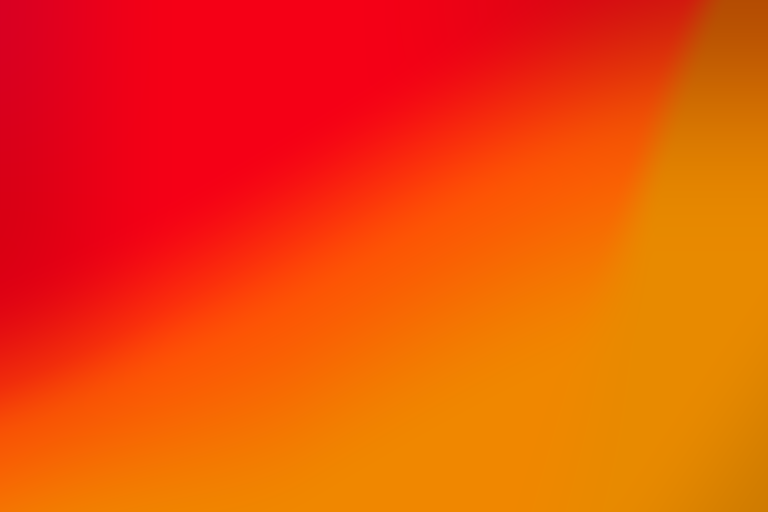
A Shadertoy shader for this background:

```glsl
// Soft ramp from red through vermilion to orange, d = depth below the boundary
vec3 warmRamp(float d) {
    vec3 red = vec3(0.96, 0.0, 0.085);
    vec3 vermilion = vec3(1.0, 0.30, 0.02);
    vec3 orange = vec3(0.94, 0.53, 0.0);
    vec3 color = mix(red, vermilion, smoothstep(-0.22, 0.16, d));
    return mix(color, orange, smoothstep(0.0, 0.57, d));
}

// Amber sheet, darkening toward the top and the lower right corner
vec3 amberSheet(vec2 uv) {
    vec3 amber = mix(vec3(0.91, 0.54, 0.0), vec3(0.70, 0.29, 0.01),
                     pow(smoothstep(0.45, 1.05, uv.y), 1.6));
    float corner = smoothstep(0.78, 1.05, uv.x - 0.45 * uv.y);
    return amber * (1.0 - 0.12 * corner);
}

void mainImage(out vec4 fragColor, in vec2 fragCoord) {
    vec2 uv = fragCoord / iResolution.xy;

    // Diagonal blend, tighter near the left side
    float boundary = 0.17 + 0.77 * smoothstep(-0.25, 1.05, uv.x);
    float depth = boundary - uv.y;
    depth *= 1.0 + 0.45 * (1.0 - smoothstep(0.0, 0.4, uv.x)) * step(0.0, depth);
    vec3 color = warmRamp(depth);

    // Shadows on the left side and in the upper right
    float leftShade = (1.0 - smoothstep(-0.03, 0.24, uv.x)) * smoothstep(0.0, 0.6, uv.y);
    float topShade = smoothstep(0.45, 0.9, uv.x) * smoothstep(0.6, 1.0, uv.y);
    color *= 1.0 - 0.12 * leftShade - 0.15 * topShade;
    color.b += 0.06 * leftShade * smoothstep(0.5, 1.0, uv.y);
    color.g += 0.03 * topShade;

    // Curved translucent sheet along the right side
    float edge = 0.70 + 0.185 * uv.y + 0.02 * pow(uv.y, 4.0);
    float softness = mix(0.11, 0.045, smoothstep(0.0, 0.7, uv.y));
    float cover = smoothstep(-0.4 * softness, softness, uv.x - edge);
    color = mix(color, amberSheet(uv), cover);

    fragColor = vec4(clamp(color, 0.0, 1.0), 1.0);
}
```
